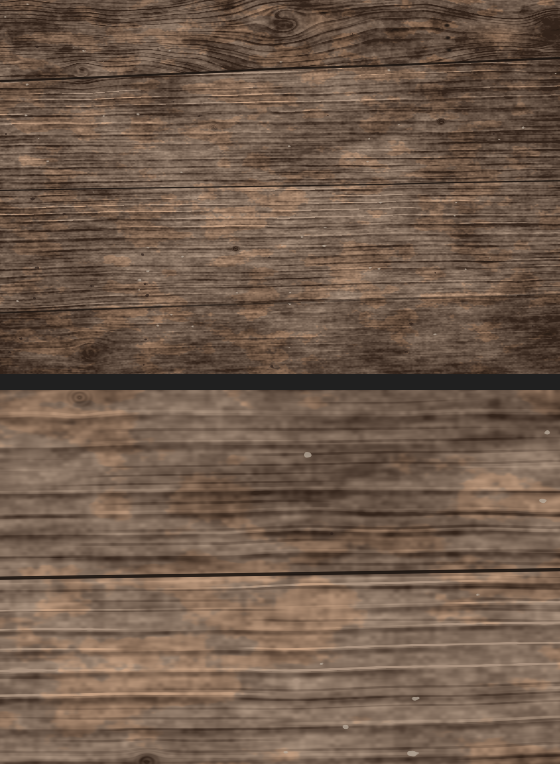
Top, the full canvas; bottom, a detail of the centre.
Write a Shadertoy shader that draws this texture.

```glsl
// Four weathered wooden planks lying across the canvas, split by slightly tilted seams.
// Sharp growth lines, hairlines and gritty fibres follow the boards and bend around knots;
// scuffs, worn ridges, tan patches, chips and a vignette age the surface.

// Seams: height at the left edge, slope, half width
const vec3 SEAMS[3] = vec3[3](
    vec3(0.166, 0.033, 0.0018), vec3(0.492, 0.016, 0.0014), vec3(0.785, 0.039, 0.0025));

// Knots: centre and radius
const vec3 KNOTS[7] = vec3[7](
    vec3(0.762, 0.948, 0.034), vec3(1.484, 0.922, 0.042), vec3(0.219, 0.810, 0.022),
    vec3(0.244, 0.060, 0.024), vec3(0.570, 0.660, 0.008), vec3(1.180, 0.675, 0.008),
    vec3(0.630, 0.335, 0.008));

float hash(vec2 p) {
    return fract(sin(dot(p, vec2(127.1, 311.7))) * 43758.5453);
}

float noise(vec2 p) {
    vec2 i = floor(p), f = fract(p);
    f = f * f * (3.0 - 2.0 * f);
    return mix(mix(hash(i), hash(i + vec2(1, 0)), f.x),
               mix(hash(i + vec2(0, 1)), hash(i + vec2(1, 1)), f.x), f.y);
}

float fbm(vec2 p) {
    float sum = 0.0, amp = 0.52;
    for (int i = 0; i < 5; i++) {
        sum += amp * noise(p);
        p = p * 2.03 + 17.3;
        amp *= 0.5;
    }
    return sum;
}

// Sparse ragged spots, one at most per grid cell
float flecks(vec2 p, float scale, float density, float px) {
    vec2 cell = floor(p * scale);
    vec2 centre = 0.3 + 0.4 * vec2(hash(cell + 3.1), hash(cell + 7.7));
    float radius = mix(0.03, 0.11, hash(cell + 5.3)), soft = px * scale * 0.7;
    float d = length((fract(p * scale) - centre) * vec2(0.8, 1.2)) + 0.09 * (noise(p * scale * 9.0) - 0.5);
    return step(1.0 - density, hash(cell)) * (1.0 - smoothstep(radius - soft, radius + soft, d));
}

float blob(vec2 p, vec2 centre, vec2 size) {
    vec2 d = (p - centre) / size;
    return exp(-dot(d, d));
}

void mainImage(out vec4 fragColor, in vec2 fragCoord) {
    vec2 p = fragCoord / iResolution.y;
    float px = 1.0 / iResolution.y;

    // Planks, gaps and worn edges
    float plank = 0.0, gap = 0.0, lip = 0.0, shade = 0.0, below = 1.0;
    for (int i = 0; i < 3; i++) {
        vec3 s = SEAMS[i];
        float d = p.y - s.x - s.y * p.x - 0.005 * (noise(vec2(p.x * 4.0, float(i) * 7.0)) - 0.5);
        float wear = smoothstep(0.4, 0.7, noise(vec2(p.x * 13.0, float(i) * 5.0 + 2.0)));
        float open = i == 0 ? 0.9 - 0.55 * smoothstep(0.3, 0.9, p.x) : 1.0;
        plank += step(0.0, d);
        gap = max(gap, open * (1.0 - smoothstep(s.z - px * 0.5, s.z + px * 0.7, abs(d))));
        lip += wear * exp(-abs(d - (i == 0 ? 0.006 : -0.005)) / 0.003);
        shade += exp(-abs(d + 0.004) / 0.008);
        if (d < 0.0) below = min(below, -d);
    }
    float top = step(2.5, plank), bottom = 1.0 - step(0.5, plank);

    // Grain coordinates: nearly level in the middle, tilted outside, bent around knots
    float slope = 0.011 + 0.024 * smoothstep(0.6, 0.85, p.y) + 0.018 * (1.0 - smoothstep(0.15, 0.4, p.y));
    vec2 g = vec2(p.x, p.y - slope * p.x);
    g.y += mix(0.006, 0.085, top) * (noise(p * vec2(2.8, 5.0) + plank * 9.0) - 0.5);
    g.y += mix(0.003, 0.010, top) * (noise(p * vec2(13.0, 20.0)) - 0.5);
    float knot = 0.0;
    for (int i = 0; i < 7; i++) {
        vec2 d = (p - KNOTS[i].xy) * vec2(0.75, 1.0);
        float e = dot(d, d) / (KNOTS[i].z * KNOTS[i].z);
        g.y -= d.y / (e + 0.5) * exp(-e * 0.05);
        knot = max(knot, exp(-e * 1.3) * (0.75 + 0.25 * sin(sqrt(e) * 14.0)));
    }

    // Fibres, streaks, blotches and grit
    float blotch = fbm(p * vec2(5.0, 9.0) + plank * 3.0);
    float grit = noise(p * vec2(190.0, 240.0)) + noise(p * vec2(85.0, 110.0)) - 1.0;
    float tone = 0.68 + 0.55 * (fbm(g * vec2(13.0, 75.0) + plank * 17.0) - 0.5)
               + 0.20 * (noise(g * vec2(50.0, 270.0)) - 0.5) + 0.20 * grit
               + 0.30 * (fbm(g * vec2(3.0, 11.0) + plank * 5.0) - 0.5) + 0.62 * (blotch - 0.5);

    // Growth lines: thin dark late wood, hairlines, pale ridges under the seams
    float rings = mix(46.0, 70.0, top), chip = noise(g * vec2(60.0, 90.0));
    float f = fract(g.y * rings + 1.2 * noise(g * vec2(0.8, 10.0) + plank));
    float late = smoothstep(0.60, 0.84, f) * (1.0 - smoothstep(0.90, 0.98, f));
    late *= smoothstep(0.2, 0.5, noise(g * vec2(3.0, 46.0))) * (0.65 + 0.7 * chip);
    tone -= 0.31 * (1.0 - 0.65 * bottom) * late;
    float hair = abs(fract(g.y * 97.0 + 1.5 * noise(g * vec2(1.5, 25.0))) - 0.5);
    hair = 1.0 - smoothstep(0.05, 0.10 + px * 75.0, hair);
    tone -= 0.20 * hair * smoothstep(0.45, 0.65, noise(g * vec2(6.0, 97.0) + 4.0)) * (1.0 - 0.5 * bottom);
    float ridge = 1.0 - smoothstep(0.02, 0.04 + px * rings * 0.75, abs(f - 0.06));
    ridge *= smoothstep(0.38, 0.58, noise(g * vec2(6.0, 46.0) + 8.0)) * (0.45 + 1.1 * chip);
    ridge *= mix(0.3, 1.0, 1.0 - smoothstep(0.09, 0.16, below));
    tone += 0.40 * ridge * (1.0 - 0.6 * bottom) * (1.0 - 0.7 * top);

    // Scuffs, stains, knots, seam shading and vignette
    float scuff = smoothstep(0.50, 0.60, fbm(p * vec2(17.0, 28.0) + 11.0) + 0.04 * grit);
    tone -= scuff * (0.07 + 0.14 * top);
    tone -= 0.30 * blob(p, vec2(1.24, 0.40), vec2(0.05, 0.07)) * smoothstep(0.3, 0.6, blotch);
    tone -= 0.18 * blob(p, vec2(1.42, 0.61), vec2(0.14, 0.06));
    tone -= 0.38 * knot + 0.11 * shade + 0.13 * bottom + 0.03 * top;
    tone -= 0.36 * dot(p - vec2(0.66, 0.47), p - vec2(0.66, 0.47));
    tone += 0.34 * lip * (0.4 + 1.1 * chip);
    vec3 color = mix(vec3(0.20, 0.14, 0.105), vec3(0.64, 0.55, 0.475), clamp(tone, 0.0, 1.05));

    // Tan bare wood in ragged patches
    float bare = smoothstep(0.53, 0.62, fbm(p * vec2(13.0, 30.0) + 31.0) + 0.07 * grit);
    bare *= 0.30 + 0.1 * bottom + 0.15 * top * smoothstep(0.4, 0.9, p.x);
    bare += 0.4 * blob(p, vec2(1.33, 0.90), vec2(0.08, 0.03)) + 0.3 * blob(p, vec2(0.86, 0.95), vec2(0.05, 0.04));
    color = mix(color, vec3(0.66, 0.48, 0.345) * (0.36 + tone), min(bare, 0.6));

    // Chips, pits and nail holes
    color = mix(color, vec3(0.72, 0.67, 0.61), 0.75 * flecks(p, 34.0, 0.035, px));
    color = mix(color, vec3(0.17, 0.12, 0.10), 0.75 * flecks(p + 4.0, 27.0, 0.04, px));
    for (int i = 0; i < 3; i++) {
        vec2 d = (p - vec2(1.195 + 0.003 * float(i), 0.932 - 0.033 * float(i))) * vec2(0.65, 1.0);
        gap = max(gap, 1.0 - smoothstep(0.004 - px, 0.004 + px, length(d)));
    }
    fragColor = vec4(mix(color, vec3(0.10, 0.075, 0.06), 0.9 * gap), 1.0);
}
```
